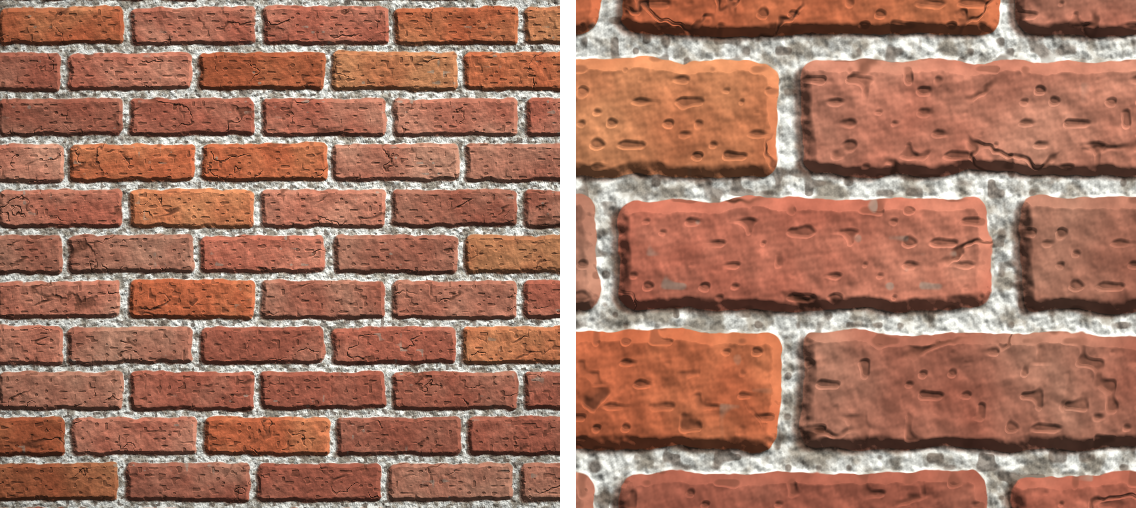
Left, the full canvas; right, a detail of the centre.
Reproduce this texture procedurally as a Shadertoy shader.

```glsl
const vec2 PITCH = vec2(0.2593, 0.0898);       // one brick plus its joints
const vec2 BRICK_HALF = vec2(0.1222, 0.0372);
const float BASE_LINE = 0.0066;                // height of the lowest bed joint
const vec2 LIGHT_DIR = vec2(0.45, 0.89);
const vec3 RED_CLAY = vec3(0.60, 0.345, 0.275);
const vec3 TAN_CLAY = vec3(0.71, 0.515, 0.425);
const vec3 DARK_CLAY = vec3(0.29, 0.18, 0.135);
const vec3 PALE_MORTAR = vec3(0.83, 0.83, 0.80);
const vec3 GREY_MORTAR = vec3(0.56, 0.53, 0.48);
const vec3 DEEP_MORTAR = vec3(0.36, 0.31, 0.27);

float hash(vec2 p) {
    return fract(sin(dot(p, vec2(127.1, 311.7))) * 43758.5);
}

float noise(vec2 p) {
    vec2 i = floor(p), f = fract(p);
    f = f * f * (3.0 - 2.0 * f);
    return mix(mix(hash(i), hash(i + vec2(1, 0)), f.x),
               mix(hash(i + vec2(0, 1)), hash(i + vec2(1, 1)), f.x), f.y);
}

float fbm(vec2 p) {
    float sum = 0.0, amp = 0.5;
    for (int i = 0; i < 4; i++) {
        sum += amp * noise(p);
        p = mat2(1.6, 1.2, -1.2, 1.6) * p + 7.3;
        amp *= 0.5;
    }
    return sum;
}

float roundBox(vec2 p, vec2 halfSize, float radius) {
    vec2 q = abs(p) - halfSize + radius;
    return length(max(q, 0.0)) + min(max(q.x, q.y), 0.0) - radius;
}

// Running bond: x = distance to the ragged brick edge, yz = brick id
vec3 brickAt(vec2 p) {
    p += 0.010 * (vec2(fbm(p * 42.0), fbm(p * 42.0 + 31.7)) - 0.47);
    float row = floor((p.y - BASE_LINE) / PITCH.y);
    float shift = mix(0.2464, 0.134, mod(row, 2.0));
    shift += 0.014 * (hash(vec2(row, 3.0)) - 0.5);
    vec2 grid = (p - vec2(shift, BASE_LINE)) / PITCH;
    vec2 id = floor(grid);
    vec2 rnd = vec2(hash(id + 11.0), hash(id + 23.0)) - 0.5;
    vec2 c = (fract(grid) - 0.5) * PITCH - vec2(0.004, 0.002) * rnd;
    c.y += 0.025 * c.x * rnd.x;
    return vec3(roundBox(c, BRICK_HALF + vec2(0.003, 0.002) * rnd.yx, 0.011), id);
}

// Broken, mostly level fissures in the fired clay
float fissures(vec2 p) {
    vec2 q = p * vec2(17.0, 38.0) + 2.2 * fbm(p * 30.0);
    float line = smoothstep(0.07, 0.0, abs(noise(q) - 0.5));
    return line * smoothstep(0.52, 0.72, noise(p * 24.0 + 5.0));
}

float pits(vec2 p) {
    return smoothstep(0.70, 0.86, noise(p * vec2(105.0, 140.0)));
}

float relief(vec2 p) {
    vec3 brick = brickAt(p);
    vec2 q = p + 3.7 * brick.yz;
    float face = smoothstep(0.002, -0.008, brick.x);
    float clay = 0.0030 * fbm(q * 75.0) + 0.006 * fbm(q * 20.0)
               - 0.0017 * fissures(q) - 0.0012 * pits(q);
    float mortar = 0.0050 * fbm(p * 120.0);
    return 0.0065 * face + mix(mortar, clay, face);
}

float slopeToward(vec2 p, vec2 dir, float stepSize) {
    return (relief(p + dir * stepSize) - relief(p - dir * stepSize)) / (2.0 * stepSize);
}

vec3 clayColor(vec2 q, vec2 id) {
    float tone = 0.75 * hash(id + 41.0) + 1.5 * (fbm(q * 13.0) - 0.47);
    vec3 color = mix(RED_CLAY, TAN_CLAY, clamp(tone, 0.0, 1.0));
    color = mix(color, color * vec3(1.06, 1.0, 0.84), step(0.82, hash(id + 57.0)));
    color *= 0.89 + 0.20 * hash(id + 73.0);
    color *= 0.83 + 0.36 * fbm(q * 110.0);
    color = mix(color, DARK_CLAY, 0.6 * fissures(q) + 0.35 * pits(q));
    // Sparse mortar dust
    float dust = smoothstep(0.80, 0.92, noise(q * 95.0 + 60.0)) * smoothstep(0.6, 0.8, noise(q * 15.0));
    return mix(color, GREY_MORTAR, 0.6 * dust);
}

vec3 mortarColor(vec2 p) {
    vec3 color = mix(GREY_MORTAR, PALE_MORTAR, smoothstep(0.25, 0.58, fbm(p * 85.0)));
    return mix(color, DEEP_MORTAR, 0.65 * smoothstep(0.66, 0.86, noise(p * 150.0 + 9.0)));
}

void mainImage(out vec4 fragColor, in vec2 fragCoord) {
    vec2 p = fragCoord / iResolution.y;
    float pixel = 1.0 / iResolution.y;
    vec3 brick = brickAt(p);
    vec2 q = p + 3.7 * brick.yz;
    float clay = smoothstep(pixel, -pixel, brick.x);

    // Joint shadow falls down and left of each brick
    float shadow = smoothstep(0.002, -0.003, brickAt(p + 0.0055 * LIGHT_DIR.yx).x);
    vec3 joint = mix(mortarColor(p), DARK_CLAY, 0.68 * shadow);
    vec3 color = mix(joint, clayColor(q, brick.yz), clay);

    // Raking light over the relief
    float slope = slopeToward(p, LIGHT_DIR, 0.0012);
    color *= clamp(1.0 - 0.85 * slope, 0.38, 1.22);

    // Broad falloff across the wall
    vec2 away = p - vec2(0.65, 0.62);
    color *= 1.07 - 0.32 * dot(away, away);
    fragColor = vec4(clamp(color, 0.0, 1.0), 1.0);
}
```
